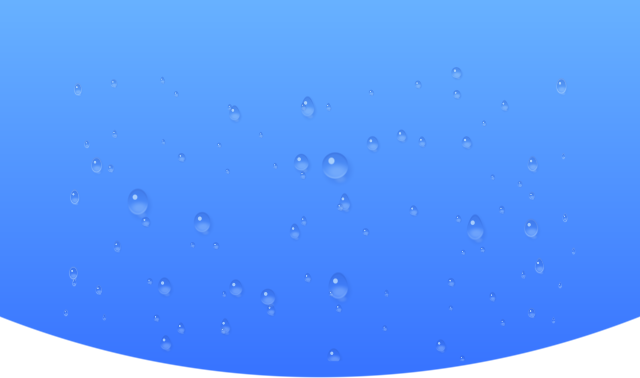
Give the GLSL for this background, as a Shadertoy shader.

```glsl
// Water drops resting on a sky-blue panel whose lower edge is a wide arc.
// A vertical gradient is covered by two jittered grids of shaded drops plus
// one large central drop; a big circle then cuts the panel out of white.

#define SKY_TOP      vec3(0.405, 0.695, 1.0)
#define SKY_BOTTOM   vec3(0.215, 0.448, 1.0)
#define DROP_SHADE   vec3(0.17, 0.36, 0.80)
#define DROP_LIGHT   vec3(0.78, 0.90, 1.0)
#define ARC_RADIUS   2.314
#define ARC_BOTTOM   0.002
#define FIELD_MIN    vec2(-0.69, 0.045)
#define FIELD_MAX    vec2(0.70, 0.81)
#define MAIN_DROP    vec2(0.040, 0.562)
#define MAIN_RADIUS  0.0345

vec3 hash3(vec2 cell)
{
    vec3 a = fract(cell.xyx * vec3(0.1031, 0.1030, 0.0973));
    a += dot(a, a.yxz + 33.33);
    return fract((a.xxy + a.yzz) * a.zyx);
}

// Radius field of a drop (1 on its outline), narrowing towards the top.
float dropField(vec2 q, float height, float taper)
{
    float y = q.y / height;
    float narrowing = 1.0 + taper * smoothstep(-0.5, 1.1, y);
    return length(vec2(q.x * narrowing, y));
}

// Soft filled disc of radius 1 with edge width w.
float disc(float field, float w)
{
    return 1.0 - smoothstep(1.0 - w, 1.0 + w, field);
}

vec3 drawDrop(vec3 col, vec2 p, vec2 centre, float radius, float height, float taper)
{
    vec2 q = (p - centre) / radius;
    if (dot(q, q) > 9.0) return col;

    float edge = 1.0 / (radius * iResolution.y);
    float field = dropField(q, height, taper);
    float inside = disc(field, edge);
    float side = smoothstep(0.45, 0.66, abs(centre.x));
    float y = q.y / height;

    // Shadow and the light focused through the drop
    float shadow = disc(dropField(q - vec2(0.22, -0.32), height, taper), 0.4);
    col = mix(col, DROP_SHADE, 0.26 * shadow * (1.0 - inside) * (1.0 - 0.7 * side));
    float focus = disc(length((q - vec2(0.4, -1.02 * height)) / vec2(0.35, 0.25)), 0.7);
    col = mix(col, DROP_LIGHT, 0.16 * focus * (1.0 - inside));

    // Body: dark above, luminous below
    col = mix(col, DROP_SHADE, inside * (0.10 + 0.24 * smoothstep(-0.4, 0.9, y)));
    float glow = disc(length((q - vec2(0.15, -0.5 * height)) / vec2(0.75, 0.5)), 0.7);
    col = mix(col, DROP_LIGHT, inside * 0.30 * glow);

    // Thin rim, dark at the top and bright along the lower edge
    float rim = inside * smoothstep(0.78, 0.98, field);
    col = mix(col, DROP_SHADE, 0.28 * rim * smoothstep(-0.3, 0.8, y));
    col = mix(col, DROP_LIGHT, rim * (0.24 * smoothstep(0.1, 0.9, -y) + 0.40 * side));

    // Small reflection at the upper left
    float spark = disc(length((q - vec2(-0.28, 0.36 * height)) / vec2(0.23, 0.25)), 0.25 + edge);
    return mix(col, DROP_LIGHT, inside * 0.75 * spark);
}

// One jittered grid of drops; radii run from minRadius to maxRadius.
vec3 scatterDrops(vec3 col, vec2 p, float cellSize, float minRadius, float maxRadius,
                  float density, float seed)
{
    vec2 base = floor(p / cellSize);
    for (int j = -1; j <= 1; j++)
    for (int i = -1; i <= 1; i++)
    {
        vec2 cell = base + vec2(i, j);
        vec3 place = hash3(cell + seed);
        vec3 form = hash3(cell + seed + 57.3);
        vec2 centre = (cell + 0.12 + 0.76 * place.xy) * cellSize;
        bool inField = all(greaterThan(centre, FIELD_MIN)) && all(lessThan(centre, FIELD_MAX));
        bool isClear = distance(centre, MAIN_DROP) > 0.085;
        if (!inField || !isClear || place.z > density) continue;

        float side = smoothstep(0.45, 0.66, abs(centre.x));
        float radius = mix(minRadius, maxRadius, form.x * form.x) * (1.0 - 0.25 * side);
        float height = 1.05 + 0.45 * form.y * form.y + 0.4 * side;
        col = drawDrop(col, p, centre, radius, height, 0.8 * form.z * form.y);
    }
    return col;
}

void mainImage(out vec4 fragColor, in vec2 fragCoord)
{
    // Height is one unit; x is measured from the middle
    vec2 p = vec2(fragCoord.x - 0.5 * iResolution.x, fragCoord.y) / iResolution.y;
    float pixel = 1.0 / iResolution.y;

    vec3 sky = mix(SKY_BOTTOM, SKY_TOP, p.y);

    // Drops, cut off along the foot of their field
    vec3 wet = scatterDrops(sky, p, 0.100, 0.005, 0.011, 0.62, 11.0);
    wet = scatterDrops(wet, p, 0.170, 0.013, 0.029, 0.68, 37.0);
    wet = drawDrop(wet, p, MAIN_DROP, MAIN_RADIUS, 1.0, 0.0);
    vec3 col = mix(sky, wet, smoothstep(-pixel, pixel, p.y - FIELD_MIN.y));

    // White beyond the curved lower edge
    float arc = length(p - vec2(0.0, ARC_BOTTOM + ARC_RADIUS)) - ARC_RADIUS;
    col = mix(col, vec3(1.0), smoothstep(-pixel, pixel, arc));

    fragColor = vec4(col, 1.0);
}
```
